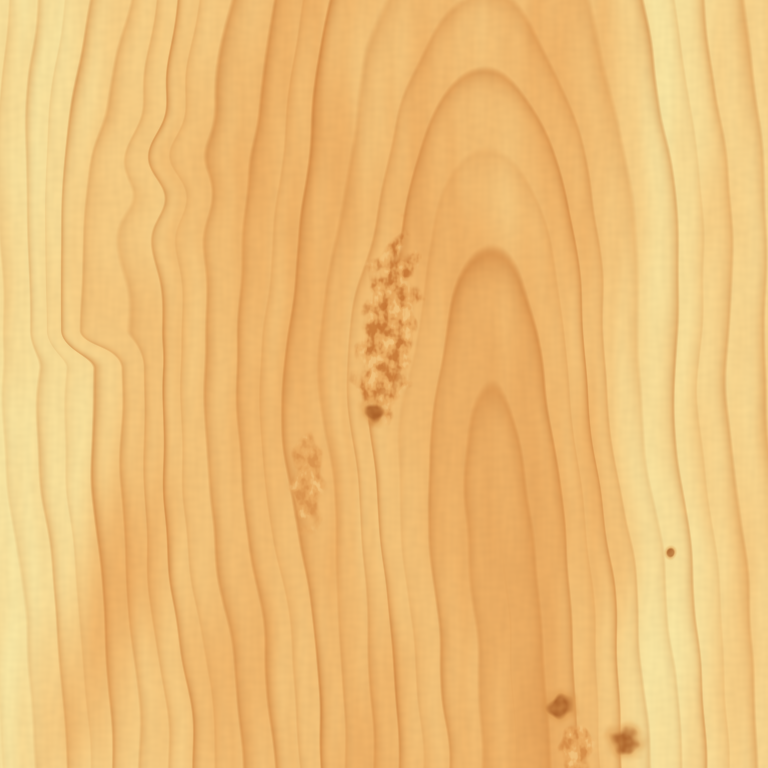
Reproduce this texture procedurally as a WebGL 1 fragment shader.

```glsl
precision highp float;
// Flat-sawn pine board: growth rings are contours of a warped field that closes
// into tall arches right of centre and runs nearly straight towards the sides.
// Gradient noise adds uneven tone and grain; bark patches and knots lie on top.
uniform vec2 u_resolution;

vec2 gradientAt(vec2 cell) {
  float angle = 6.2832 * fract(sin(dot(cell, vec2(127.1, 311.7))) * 4375.85);
  return vec2(cos(angle), sin(angle));
}

float noise(vec2 p) {
  vec2 i = floor(p), f = fract(p);
  vec2 u = f * f * f * (f * (f * 6.0 - 15.0) + 10.0);
  float low = mix(dot(gradientAt(i), f),
                  dot(gradientAt(i + vec2(1, 0)), f - vec2(1, 0)), u.x);
  float high = mix(dot(gradientAt(i + vec2(0, 1)), f - vec2(0, 1)),
                   dot(gradientAt(i + vec2(1, 1)), f - vec2(1, 1)), u.x);
  return mix(low, high, u.y);
}

float fbm(vec2 p) {
  float sum = 0.0, amp = 1.0;
  for (int i = 0; i < 3; i++) {
    sum += amp * noise(p);
    p = p * 2.03 + 17.3;
    amp *= 0.5;
  }
  return sum;
}

// Soft elliptical spot: 1 at the centre, fading with distance.
float spot(vec2 p, vec2 centre, vec2 size) {
  vec2 d = (p - centre) / size;
  return exp(-dot(d, d));
}

// Bend the grain: slow drift, kinks on the left, bulges around the bark.
vec2 bendGrain(vec2 p) {
  vec2 q = p;
  q.x += 0.022 * noise(p * vec2(5.0, 3.0) + 4.0);
  q.x += 0.007 * noise(p * vec2(13.0, 9.0));
  q.x += 0.013 * sin((p.y - 0.77) * 48.0) * spot(p, vec2(0.22, 0.77), vec2(0.07, 0.09));
  q.x += 0.055 * spot(p, vec2(0.11, 0.6), vec2(0.06, 0.3)) * smoothstep(0.52, 0.57, p.y);
  q.x -= 0.55 * (p.x - 0.5) * spot(p, vec2(0.5, 0.56), vec2(0.06, 0.16));
  q.x -= 0.55 * (p.x - 0.4) * spot(p, vec2(0.4, 0.37), vec2(0.05, 0.12));
  return q;
}

// Distance from the heart line, tapering upwards into arches.
float ringField(vec2 q) {
  float axis = 0.635 + 0.035 * smoothstep(0.5, 0.0, q.y);
  float rise = q.y - 0.36;
  rise = 0.5 * (rise + sqrt(rise * rise + 0.004));
  return length(vec2(q.x - axis, 0.25 * rise));
}

// Dark late wood: a slow build-up ending in a crisp edge, varied per ring.
float ringLines(float phase) {
  float c = fract(phase);
  float strength = 0.65 + 0.35 * sin(floor(phase) * 2.4);
  return strength * pow(c, 5.0) * (1.0 - smoothstep(0.88, 1.0, c));
}

vec3 woodColour(float tone) {
  vec3 c = mix(vec3(0.87, 0.60, 0.32), vec3(0.93, 0.70, 0.41), clamp(tone * 3.0, 0.0, 1.0));
  c = mix(c, vec3(0.96, 0.81, 0.53), clamp(tone * 3.0 - 1.0, 0.0, 1.0));
  return mix(c, vec3(0.965, 0.90, 0.64), clamp(tone * 3.0 - 2.0, 0.0, 1.0));
}

// Mottled bark with dark clumps and pale flecks.
vec3 addBark(vec3 col, vec2 p, vec2 centre, vec2 size, float depth) {
  vec2 d = (p - centre) / size;
  float edge = length(d) + 0.5 * noise(p * 45.0);
  float mask = 1.0 - smoothstep(0.7, 1.05, edge);
  float mottle = fbm(p * vec2(65.0, 48.0) + 9.0);
  vec3 bark = mix(vec3(0.91, 0.66, 0.37), vec3(0.77, 0.45, 0.19),
                  depth * smoothstep(-0.15, 0.45, mottle));
  bark = mix(bark, vec3(0.96, 0.79, 0.52), 0.8 * smoothstep(0.12, 0.5, -mottle));
  return mix(col, bark, 0.85 * mask);
}

vec3 addKnot(vec3 col, vec2 p, vec2 centre, float radius) {
  float r = length(p - centre) / radius + 0.5 * noise(p * 60.0);
  col = mix(col, vec3(0.85, 0.58, 0.29), 0.5 * (1.0 - smoothstep(0.7, 1.7, r)));
  float shade = 0.75 + 0.35 * noise(p * 110.0);
  return mix(col, vec3(0.66, 0.37, 0.15), shade * (1.0 - smoothstep(0.5, 1.05, r)));
}

void main() {
  vec2 p = gl_FragCoord.xy / u_resolution;
  vec2 q = bendGrain(p);
  float field = ringField(q);
  float phase = field * 28.0 + 1.3 * noise(vec2(field * 9.0, 2.5 + q.y * 0.4));

  // Pale sapwood at both sides, warm heartwood between
  float tone = 0.40 + 0.5 * smoothstep(0.38, 0.02, q.x)
             + 0.45 * smoothstep(0.76, 0.86, q.x) - 0.16 * smoothstep(0.88, 0.97, q.x);
  tone -= 0.14 * smoothstep(0.1, 0.04, field);
  tone -= 0.42 * spot(p, vec2(0.08 + 0.25 * p.y, 0.17), vec2(0.06, 0.25));
  tone += 0.22 * fbm(q * vec2(9.0, 2.2) + 31.0);
  tone += 0.10 * noise(vec2(q.x * 45.0, q.y * 3.0));

  // Rings, fainter in the sapwood, then fine fibre
  float sideFade = smoothstep(0.0, 0.17, q.x) * (1.0 - 0.4 * smoothstep(0.76, 0.86, q.x));
  float lines = ringLines(phase) * mix(0.45, 1.0, sideFade);
  lines *= 0.9 + 0.5 * noise(p * vec2(4.0, 5.0) + 60.0);
  vec3 col = woodColour(tone);
  col = mix(col, vec3(0.80, 0.50, 0.23), clamp(1.15 * lines, 0.0, 0.75));
  col *= 1.0 + 0.018 * noise(p * vec2(60.0, 130.0)) + 0.018 * noise(p * vec2(150.0, 25.0));

  // Bark patches and knots
  col = addBark(col, p, vec2(0.505 + 0.12 * (p.y - 0.57), 0.57), vec2(0.038, 0.125), 1.0);
  col = addBark(col, p, vec2(0.40, 0.37), vec2(0.022, 0.065), 0.45);
  col = addBark(col, p, vec2(0.75, 0.025), vec2(0.022, 0.035), 0.6);
  col = addKnot(col, p, vec2(0.487, 0.464), 0.014);
  col = addKnot(col, p, vec2(0.73, 0.08), 0.017);
  col = addKnot(col, p, vec2(0.815, 0.035), 0.019);
  col = addKnot(col, p, vec2(0.873, 0.28), 0.006);
  gl_FragColor = vec4(col, 1.0);
}
```
